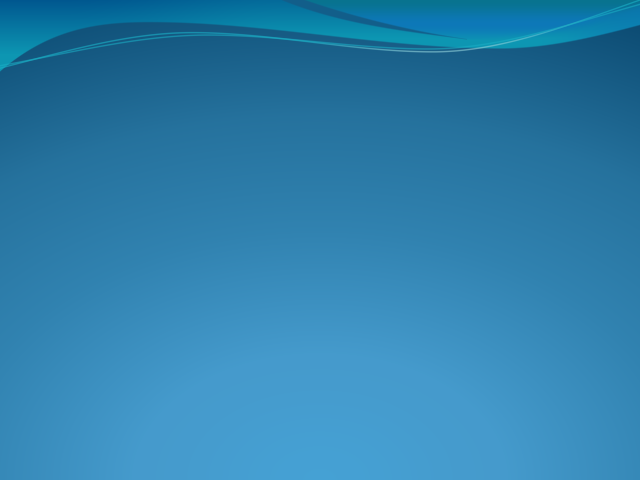
This background is drawn by a WebGL 1 fragment shader. Its source:

```glsl
precision mediump float;
uniform vec2 u_resolution;

// Backdrop glow, from its centre at the bottom outwards
const vec3 GLOW_CORE = vec3(0.27, 0.63, 0.83);
const vec3 GLOW_INNER = vec3(0.27, 0.605, 0.80);
const vec3 GLOW_MID = vec3(0.19, 0.51, 0.69);
const vec3 GLOW_OUTER = vec3(0.145, 0.445, 0.615);
const vec3 GLOW_RIM = vec3(0.05, 0.30, 0.455);
const float GLOW_ASPECT = 0.9;

// Ribbon colours
const vec3 RIBBON_TOP = vec3(0.0, 0.34, 0.56);
const vec3 RIBBON_LOW = vec3(0.05, 0.59, 0.70);
const vec3 PANE_TOP = vec3(0.03, 0.45, 0.56);
const vec3 PANE_LOW = vec3(0.05, 0.47, 0.72);
const vec3 SLIVER = vec3(0.07, 0.37, 0.54);
const vec3 THREAD_TEAL = vec3(0.10, 0.68, 0.77);
const vec3 THREAD_PALE = vec3(0.55, 0.80, 0.84);

// Horizontal span of the sliver, and half width of the threads
const float SLIVER_START = 0.44;
const float SLIVER_END = 0.73;
const float THREAD_WIDTH = 0.0009;

float bezier(float t, vec4 c) {
  float s = 1.0 - t;
  return dot(c, vec4(s * s * s, 3.0 * s * s * t, 3.0 * s * t * t, t * t * t));
}

// Depth below the top of a wave with one crest and one trough.
// left: start depth and handle; right: handle and end depth.
float wave(float x, vec2 crest, vec2 trough, vec2 left, vec2 right) {
  if (x < crest.x) return bezier(x / crest.x, vec4(left, crest.yy));
  if (x > trough.x) {
    return bezier((x - trough.x) / (1.0 - trough.x), vec4(trough.yy, right));
  }
  return mix(crest.y, trough.y, smoothstep(crest.x, trough.x, x));
}

// Coverage of the area above a curve
float above(float depth, float edge, float blur) {
  return smoothstep(-blur, blur, edge - depth);
}

float thread(float depth, float curve, float pixel) {
  return 1.0 - smoothstep(0.0, THREAD_WIDTH + pixel, abs(depth - curve));
}

vec3 backdrop(vec2 p) {
  float d = length(vec2((p.x - 0.5) * GLOW_ASPECT, 1.0 - p.y));
  vec3 color = mix(GLOW_CORE, GLOW_INNER, smoothstep(0.0, 0.26, d));
  color = mix(color, GLOW_MID, clamp((d - 0.26) / 0.26, 0.0, 1.0));
  color = mix(color, GLOW_OUTER, clamp((d - 0.52) / 0.24, 0.0, 1.0));
  return mix(color, GLOW_RIM, clamp((d - 0.76) / 0.28, 0.0, 1.0));
}

void main() {
  // Position with depth measured down from the top
  vec2 p = gl_FragCoord.xy / u_resolution;
  p.y = 1.0 - p.y;
  float pixel = 1.0 / u_resolution.y;
  vec3 color = backdrop(p);

  // Main ribbon
  float ribbonEdge = wave(p.x, vec2(0.234, 0.046), vec2(0.781, 0.101),
                          vec2(0.149, 0.058), vec2(0.078, 0.052));
  float ribbonShade = clamp(p.y / 0.115 + 0.3 * smoothstep(0.1, 0.45, p.x), 0.0, 1.0);
  vec3 ribbon = mix(RIBBON_TOP, RIBBON_LOW, ribbonShade);
  ribbon = mix(ribbon, PANE_LOW, 0.5 * smoothstep(0.82, 1.0, p.x));

  // Dark sliver and the blue pane above it
  float t = clamp((p.x - SLIVER_START) / (SLIVER_END - SLIVER_START), 0.0, 1.0);
  float sliverEdge = bezier(t, vec4(0.0, 0.052, 0.065, 0.082));
  float paneEdge = bezier(t, vec4(-0.017, 0.03, 0.063, 0.082));
  float tail = clamp((p.x - SLIVER_END) / (1.0 - SLIVER_END), 0.0, 1.0);
  float tailEdge = bezier(tail, vec4(0.082, 0.088, 0.06, 0.01));
  float inSpan = step(SLIVER_START, p.x);
  float sliverMask = above(p.y, sliverEdge, pixel) * inSpan * step(p.x, SLIVER_END);
  ribbon = mix(ribbon, SLIVER, sliverMask);

  vec3 pane = mix(PANE_TOP, PANE_LOW, smoothstep(0.0, 0.05, p.y));
  pane = mix(pane, RIBBON_LOW, smoothstep(0.05, 0.095, p.y));
  float paneBlur = mix(pixel, 0.014, smoothstep(0.0, 0.3, tail));
  float paneMask = above(p.y, tail > 0.0 ? tailEdge : paneEdge, paneBlur);
  ribbon = mix(ribbon, pane, paneMask * inSpan);
  color = mix(color, ribbon, above(p.y, ribbonEdge, pixel));

  // Two fine threads, palest near the trough
  float upper = wave(p.x, vec2(0.30, 0.068), vec2(0.677, 0.108),
                     vec2(0.142, 0.108), vec2(0.050, 0.0));
  float lower = wave(p.x, vec2(0.325, 0.073), vec2(0.67, 0.102),
                     vec2(0.137, 0.111), vec2(0.050, 0.009));
  float pale = smoothstep(0.45, 0.66, p.x) * (1.0 - smoothstep(0.75, 0.95, p.x));
  vec3 threadColor = mix(THREAD_TEAL, THREAD_PALE, pale);
  color = mix(color, threadColor, 0.65 * thread(p.y, upper, pixel));
  color = mix(color, THREAD_TEAL, 0.6 * thread(p.y, lower, pixel));

  gl_FragColor = vec4(color, 1.0);
}
```
